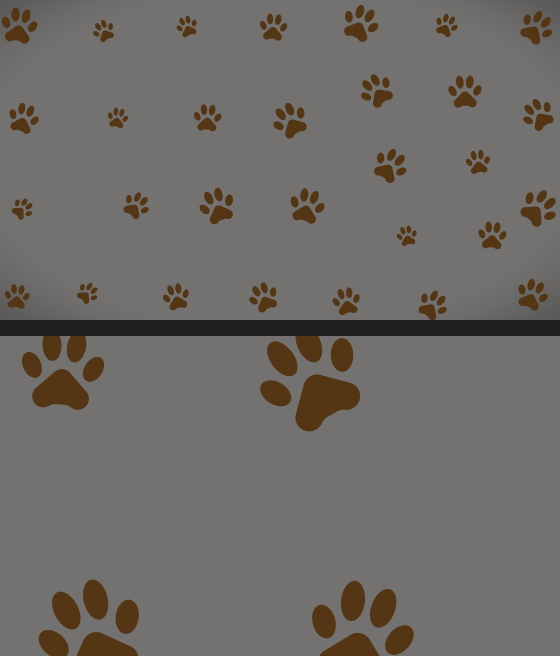
Top, the full canvas; bottom, a detail of the centre.
This pattern is drawn by a WebGL 1 fragment shader. Its source:

```glsl
precision highp float;
// Scattered brown paw prints on a grey ground with softly darkened corners.
uniform vec2 u_resolution;

float hash(vec2 p) {
  vec3 q = fract(vec3(p.xyx) * vec3(0.1031, 0.1030, 0.0973));
  q += dot(q, q.yzx + 33.33);
  return fract((q.x + q.y) * q.z);
}

mat2 rotation(float a) {
  float c = cos(a), s = sin(a);
  return mat2(c, s, -s, c);
}

float ellipse(vec2 p, vec2 radii) {
  float k = length(p / radii);
  return k * (k - 1.0) / max(length(p / (radii * radii)), 1e-4);
}

float capsule(vec2 p, vec2 a, vec2 b, float radius) {
  vec2 ab = b - a;
  float t = clamp(dot(p - a, ab) / dot(ab, ab), 0.0, 1.0);
  return length(p - a - ab * t) - radius;
}

float smoothMin(float a, float b, float k) {
  float h = max(k - abs(a - b), 0.0) / k;
  return min(a, b) - h * h * k * 0.25;
}

// Upright paw of unit width: mirrored toes above a two-lobed pad.
float paw(vec2 p) {
  p.x = abs(p.x);
  float inner = ellipse(rotation(0.12) * (p - vec2(0.15, 0.30)), vec2(0.115, 0.195));
  float outer = ellipse(rotation(0.5) * (p - vec2(0.375, 0.04)), vec2(0.11, 0.165));
  float lobe = capsule(p, vec2(0.0, -0.12), vec2(0.21, -0.33), 0.135);
  float heel = length(p - vec2(0.0, -0.26)) - 0.155;
  return min(min(inner, outer), smoothMin(lobe, heel, 0.08));
}

void main() {
  vec2 uv = gl_FragCoord.xy / u_resolution;
  float aspect = u_resolution.x / u_resolution.y;
  vec2 p = vec2(uv.x * aspect, uv.y);

  // Ground with an elliptical vignette
  float radius = length(uv * 2.0 - 1.0);
  vec3 color = vec3(0.453, 0.449, 0.441) * (1.0 - 0.3 * smoothstep(1.0, 1.6, radius));

  // Columns of prints: rows drift right, the last one steps back left
  float ink = 0.0;
  for (int i = 0; i < 7; i++) {
    float col = float(i);
    bool dense = i == 4 || i == 5;
    float lastRow = dense ? 4.0 : 3.0;
    float drift = (i == 0 || i == 6) ? 0.2 : 1.0;
    for (int j = 0; j < 5; j++) {
      float row = float(j);
      if (row > lastRow) break;
      vec2 id = vec2(col, row) + 3.0;
      float shift = row == lastRow ? -0.025 : 0.027 * row;
      float top = dense ? 0.07 + 0.22 * row : 0.09 + 0.278 * row;
      vec2 center = vec2(aspect * (0.031 + 0.154 * col + drift * shift), 1.0 - top);
      center += 0.02 * (vec2(hash(id + 11.0), hash(id + 23.0)) - 0.5);

      float size = mix(0.06, 0.112, hash(id + 37.0));
      float turn = mix(-0.65, 0.75, hash(id + 51.0));
      float d = paw(rotation(turn) * (p - center) / size) * size;
      ink = max(ink, clamp(0.5 - d * u_resolution.y, 0.0, 1.0));
    }
  }

  vec3 brown = vec3(0.33, 0.21, 0.08);
  gl_FragColor = vec4(mix(color, brown, ink), 1.0);
}
```
